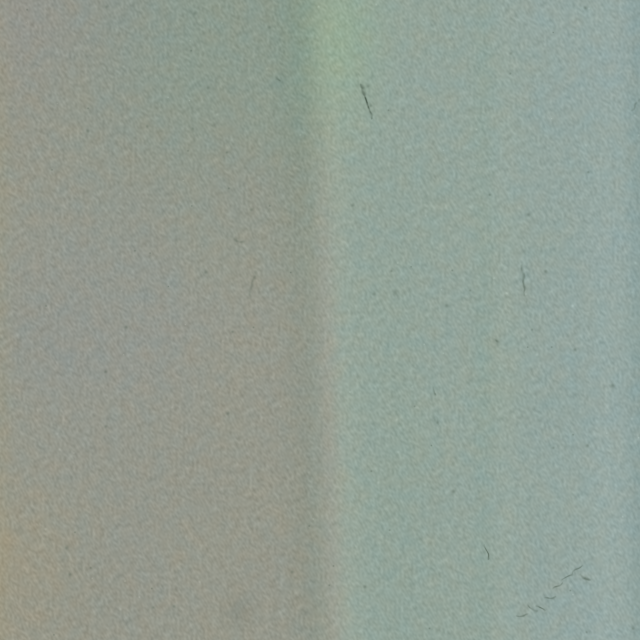
Write a three.js fragment shader that draws this texture.

```glsl
// Weathered painted wall: a warm grey left half meets a pale green right half, with grain and scratches.
varying vec2 vUv;

vec2 hash2(vec2 p) {
  vec3 q = fract(p.xyx * vec3(0.1031, 0.1030, 0.0973));
  q += dot(q, q.yzx + 33.33);
  return fract((q.xx + q.yz) * q.zy);
}

float gradientNoise(vec2 p) {
  vec2 i = floor(p), f = fract(p);
  vec2 u = f * f * f * (f * (f * 6.0 - 15.0) + 10.0);
  float a = dot(hash2(i) * 2.0 - 1.0, f);
  float b = dot(hash2(i + vec2(1.0, 0.0)) * 2.0 - 1.0, f - vec2(1.0, 0.0));
  float c = dot(hash2(i + vec2(0.0, 1.0)) * 2.0 - 1.0, f - vec2(0.0, 1.0));
  float d = dot(hash2(i + 1.0) * 2.0 - 1.0, f - 1.0);
  return mix(mix(a, b, u.x), mix(c, d, u.x), u.y);
}

float fbm(vec2 p) {
  float sum = 0.0, amp = 0.6;
  for (int i = 0; i < 4; i++) {
    sum += amp * gradientNoise(p);
    p = p * 2.03 + 17.1;
    amp *= 0.5;
  }
  return sum;
}

// Soft vertical band
float band(float x, float center, float width) {
  float d = (x - center) / width;
  return exp(-d * d);
}

// Soft round spot
float spot(vec2 p, vec2 center, vec2 size) {
  vec2 d = (p - center) / size;
  return exp(-dot(d, d));
}

// Soft broken stroke, bent by noise and fading at its ends
float scratch(vec2 p, vec2 a, vec2 b, float width) {
  p += 0.006 * vec2(gradientNoise(p * 70.0), gradientNoise(p * 70.0 + 31.0));
  vec2 ab = b - a;
  float t = clamp(dot(p - a, ab) / dot(ab, ab), 0.0, 1.0);
  float d = length(p - a - ab * t) / width;
  float wear = clamp(0.75 + 1.3 * gradientNoise(p * 130.0), 0.0, 1.0);
  return exp(-d * d) * wear * (0.5 + 2.0 * t * (1.0 - t));
}

// Sparse random flecks, one candidate per cell
float flecks(vec2 p, float cells, float share) {
  vec2 cell = floor(p * cells);
  vec2 r = hash2(cell + 5.0);
  vec2 d = fract(p * cells) - 0.25 - 0.5 * hash2(cell + 41.0);
  float size = mix(0.04, 0.10, r.y);
  return step(r.x, share) * exp(-dot(d, d) / (size * size));
}

vec3 wallColor(vec2 p) {
  vec3 warmGrey = vec3(0.584, 0.592, 0.543);
  vec3 mossGrey = vec3(0.548, 0.602, 0.552);
  vec3 paleGreen = vec3(0.577, 0.642, 0.600);
  vec3 paleBlue = vec3(0.580, 0.650, 0.630);
  float cloud = fbm(p * 3.0);

  // Each side drifts in hue
  float moss = smoothstep(0.52, 0.92, p.y + cloud * 0.2) * smoothstep(0.0, 0.32, p.x);
  vec3 left = mix(warmGrey, mossGrey, moss);
  left += vec3(0.020, 0.0, -0.020) * spot(p, vec2(0.0, 0.1), vec2(0.09, 0.13));
  left += vec3(0.010, 0.003, -0.012) * band(p.x, 0.0, 0.016);
  left += vec3(-0.010, -0.003, 0.014) * spot(p, vec2(0.16, 0.48), vec2(0.18, 0.22));
  left += vec3(-0.006, -0.008, 0.010) * spot(p, vec2(0.05, 0.98), vec2(0.18, 0.12));
  vec3 right = mix(paleGreen, paleBlue, smoothstep(0.62, 0.98, p.x + cloud * 0.15));

  // Vertical edge: a gentle ramp, greenish on its left and warm on its right
  float edge = mix(0.510, 0.484, p.y);
  float low = 1.0 - smoothstep(0.55, 0.85, p.y);
  vec3 color = mix(left, right, smoothstep(edge - 0.035, edge + 0.055, p.x));
  color -= vec3(0.022, 0.011, 0.012) * band(p.x, edge - 0.022, 0.035);
  color += vec3(0.022, 0.012, 0.004) * band(p.x, edge + 0.024, 0.026);
  color += vec3(0.010, -0.004, 0.000) * band(p.x, edge + 0.012, 0.014) * low;
  color += vec3(0.000, 0.022, -0.016) * spot(p, vec2(0.53, 0.94), vec2(0.06, 0.12));

  // Faint streaks down the right side
  color -= vec3(0.010, 0.004, 0.007) * band(p.x, 0.755, 0.018);
  color += vec3(0.012, 0.008, 0.002) * band(p.x, 0.79, 0.022) * (1.0 - 0.6 * p.y);
  color -= vec3(0.010, 0.005, 0.005) * band(p.x, 0.62, 0.05) * (1.0 - p.y);
  color += 0.012 * band(p.x, 0.95, 0.03) * (1.0 - 0.5 * p.y);
  color -= vec3(0.026, 0.018, 0.015) * band(p.x, 1.0, 0.018);
  return color + vec3(0.010, 0.004, -0.010) * fbm(p * 7.0 + 9.0) + 0.012 * cloud;
}

float marks(vec2 p) {
  float m = 1.0 * scratch(p, vec2(0.566, 0.868), vec2(0.580, 0.815), 0.0018);
  m += 0.30 * scratch(p, vec2(0.400, 0.575), vec2(0.389, 0.535), 0.0030);
  m += 0.50 * scratch(p, vec2(0.815, 0.585), vec2(0.821, 0.527), 0.0017);
  m += 0.85 * scratch(p, vec2(0.757, 0.147), vec2(0.765, 0.129), 0.0017);
  m += 0.70 * scratch(p, vec2(0.773, 0.471), vec2(0.781, 0.462), 0.0022);
  m += 0.75 * scratch(p, vec2(0.679, 0.347), vec2(0.685, 0.339), 0.0024);
  m += 0.60 * scratch(p, vec2(0.677, 0.392), vec2(0.680, 0.384), 0.0018);
  m += 0.50 * scratch(p, vec2(0.429, 0.878), vec2(0.439, 0.873), 0.0027);
  m += 0.50 * scratch(p, vec2(0.367, 0.624), vec2(0.379, 0.623), 0.0024);
  m += 0.45 * scratch(p, vec2(0.988, 0.828), vec2(0.999, 0.845), 0.0020);
  m += 0.35 * spot(p, vec2(0.618, 0.543), vec2(0.004, 0.005));
  // Crackled patch near the lower right
  for (int i = 0; i < 8; i++) {
    float k = float(i);
    vec2 r = hash2(vec2(k, 7.0));
    vec2 start = vec2(0.81 + 0.014 * k, 0.040 + 0.0095 * k + 0.018 * (r.x - 0.5));
    m += 0.6 * scratch(p, start, start + vec2(0.014, 0.024 * (r.y - 0.5)), 0.0017);
  }
  return min(m + 0.35 * flecks(p, 32.0, 0.07), 1.0);
}

void main() {
  vec2 p = vUv;
  vec3 color = wallColor(p);
  // Slanted grain in two sizes and faint colour mottling
  vec2 slanted = vec2(p.x + 0.6 * p.y, p.y - 0.6 * p.x);
  color += 0.066 * gradientNoise(slanted * vec2(200.0, 125.0)) + 0.034 * gradientNoise(p * 85.0);
  color += vec3(0.020, -0.004, -0.020) * gradientNoise(p * 42.0 + 3.0);
  color -= 0.030 * spot(p, vec2(0.374, 0.045), vec2(0.022, 0.024));
  color += 0.05 * flecks(p + 0.37, 40.0, 0.05);
  gl_FragColor = vec4(mix(color, vec3(0.27, 0.33, 0.28), 0.8 * marks(p)), 1.0);
}
```
